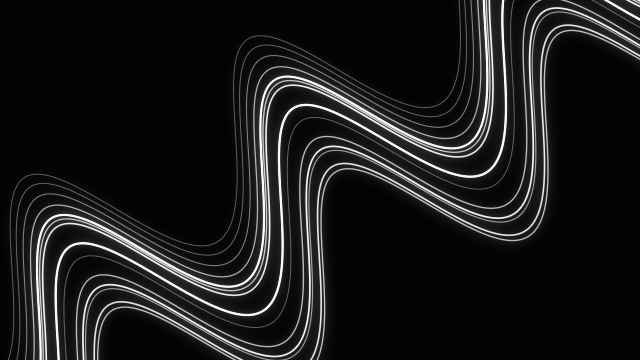
Give the GLSL for this background, as a Shadertoy shader.

```glsl
// Glowing white strands flowing in a slanted wave ribbon over black.

const float TAU = 6.2831853;
const vec3 BACKDROP = vec3(0.007);
const vec3 LIGHT = vec3(0.97);

// Wave period and ribbon width, as vectors in units of canvas height.
const vec2 PERIOD = vec2(0.6204, 0.3843);
const vec2 ACROSS = vec2(0.2407, -0.3657);
const vec2 ORIGIN = vec2(0.5787, 0.3171);

// Each strand: place across the ribbon, brightness.
const int STRANDS = 14;
const vec2 STRAND[STRANDS] = vec2[](
    vec2(0.000, 0.36), vec2(0.070, 0.38), vec2(0.150, 0.46),
    vec2(0.235, 0.60), vec2(0.310, 0.95), vec2(0.340, 0.62),
    vec2(0.375, 0.78), vec2(0.525, 1.00), vec2(0.620, 0.36),
    vec2(0.765, 0.65), vec2(0.840, 0.82), vec2(0.870, 0.52),
    vec2(0.970, 0.78), vec2(1.010, 0.65));

float cross2(vec2 a, vec2 b) {
    return a.x * b.y - a.y * b.x;
}

// Height of the wave in skewed coordinates (x) and its slope (y).
vec2 wave(float u) {
    float a = TAU * (u - 0.05);
    float b = 2.0 * TAU * (u - 0.36);
    float height = -0.47 + 0.495 * cos(a) + 0.024 * cos(b);
    float slope = -TAU * (0.495 * sin(a) + 0.048 * sin(b));
    return vec2(height, slope);
}

// Place across the ribbon (x) and the length of its gradient (y).
vec2 ribbon(vec2 p) {
    vec2 q = p - ORIGIN;
    float area = cross2(PERIOD, ACROSS);
    float u = cross2(q, ACROSS) / area;
    float s = cross2(PERIOD, q) / area;
    vec2 w = wave(u);
    vec2 gradU = vec2(ACROSS.y, -ACROSS.x) / area;
    vec2 gradS = vec2(-PERIOD.y, PERIOD.x) / area;
    return vec2(s - w.x, length(gradS - w.y * gradU));
}

// Smooth-edged core plus a soft halo, at distance d from a strand.
float strandLight(float d, float brightness, float pixel) {
    float halfWidth = mix(0.0010, 0.0031, brightness * brightness);
    float core = clamp((halfWidth - d) / pixel + 0.5, 0.0, 1.0);
    float halo = 0.16 * brightness * exp(-d / 0.014);
    return brightness * (core + halo);
}

void mainImage(out vec4 fragColor, in vec2 fragCoord) {
    float pixel = 1.0 / iResolution.y;
    vec2 place = ribbon(fragCoord * pixel);

    // Add the light of all strands.
    float light = 0.0;
    for (int i = 0; i < STRANDS; i++) {
        float d = abs(place.x - STRAND[i].x) / place.y;
        light += strandLight(d, STRAND[i].y, pixel);
    }

    fragColor = vec4(BACKDROP + LIGHT * min(light, 1.0), 1.0);
}
```
